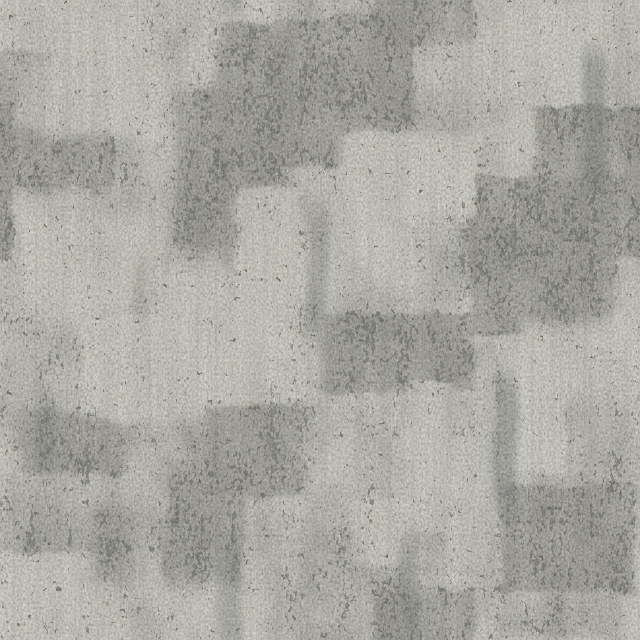
This texture is drawn by a three.js fragment shader. Its source:

```glsl
varying vec2 vUv;

const vec3 PALE = vec3(0.746, 0.746, 0.712);
const vec3 WORN = vec3(0.585, 0.585, 0.560);
const vec3 FLAKE = vec3(0.455, 0.457, 0.440);
const vec3 SMEAR = vec3(0.480, 0.480, 0.472);

const int PATCHES = 26;
const int SMEARS = 7;
const vec2 SPREAD = vec2(0.7549, 0.5698);  // even scatter of centres
const vec2 FLAKE_FREQ = vec2(150.0, 95.0);
const vec2 BLOTCH_FREQ = vec2(34.0, 17.0);
const vec2 STREAK_FREQ = vec2(170.0, 4.0);
const vec2 GRAIN_FREQ = vec2(310.0, 230.0);
const float PIT_FREQ = 95.0;
const float GRAIN_GAIN = 0.125;
const float STREAK_GAIN = 0.045;

vec2 hash2(vec2 p) {
  vec3 q = fract(p.xyx * vec3(0.1031, 0.1030, 0.0973));
  q += dot(q, q.yzx + 33.33);
  return fract((q.xx + q.yz) * q.zy);
}

float cornerSlope(vec2 cell, vec2 corner, vec2 f) {
  float angle = 6.2832 * hash2(cell + corner).x;
  return dot(vec2(cos(angle), sin(angle)), f - corner);
}

float gradientNoise(vec2 p) {
  vec2 i = floor(p);
  vec2 f = p - i;
  vec2 u = f * f * f * (f * (f * 6.0 - 15.0) + 10.0);
  float low = mix(cornerSlope(i, vec2(0.0), f), cornerSlope(i, vec2(1.0, 0.0), f), u.x);
  float high = mix(cornerSlope(i, vec2(0.0, 1.0), f), cornerSlope(i, vec2(1.0), f), u.x);
  return mix(low, high, u.y);
}

float fbm(vec2 p) {
  float sum = 0.0;
  float gain = 1.0;
  for (int i = 0; i < 4; i++) {
    sum += gain * gradientNoise(p);
    p = mat2(1.98, 0.45, -0.45, 1.98) * p + 17.3;
    gain *= 0.58;
  }
  return sum;
}

// Offset from a centre on a canvas that wraps round
vec2 wrappedOffset(vec2 p, vec2 centre) {
  return fract(p - centre + 0.5) - 0.5;
}

// Overlapping worn and freshly skimmed rectangles
float wearField(vec2 p) {
  float wear = 0.42 + 0.35 * fbm(p * vec2(5.0, 4.0));
  vec2 ragged = p + 0.010 * vec2(fbm(p * 22.0), fbm(p * 18.0 + 41.0));
  for (int i = 0; i < PATCHES; i++) {
    float id = float(i);
    vec2 rnd = hash2(vec2(id, 7.0));
    vec2 kind = hash2(vec2(id, 19.0));
    vec2 halfSize = mix(vec2(0.035, 0.04), vec2(0.12, 0.13), rnd);
    vec2 q = abs(wrappedOffset(ragged, fract(SPREAD * id + vec2(0.32, 0.18)))) - halfSize;
    vec2 soft = mix(vec2(0.003), vec2(0.035), kind * kind);
    vec2 inside = 1.0 - smoothstep(-soft, soft, q);
    float level = fract(id * 0.382) < 0.46 ? 0.96 : 0.10;
    wear = mix(wear, level, 0.75 * inside.x * inside.y);
  }
  return clamp(wear + 0.26 * fbm(p * vec2(15.0, 9.0) + 5.0), 0.0, 1.0);
}

// Tall, see-through brush marks with feathered ends
float smearField(vec2 p, float streak) {
  float smear = 0.0;
  vec2 wobble = 0.010 * vec2(gradientNoise(p * 9.0), gradientNoise(p * 13.0 + 8.0));
  for (int i = 0; i < SMEARS; i++) {
    float id = float(i);
    vec2 rnd = hash2(vec2(id, 53.0));
    vec2 halfSize = mix(vec2(0.010, 0.06), vec2(0.020, 0.13), rnd);
    vec2 q = abs(wrappedOffset(p + wobble, fract(SPREAD.yx * id + vec2(0.22, 0.55)))) - halfSize;
    vec2 inside = 1.0 - smoothstep(vec2(-0.010, -0.05), vec2(0.008, 0.02), q);
    smear = max(smear, mix(0.25, 0.55, rnd.y) * inside.x * inside.y);
  }
  return smear * clamp(0.85 + 0.7 * streak, 0.0, 1.3);
}

// Sparse small pits of uneven size
float pitField(vec2 p) {
  vec2 warped = p * PIT_FREQ + 0.7 * vec2(gradientNoise(p * 140.0), gradientNoise(p * 140.0 + 31.0));
  vec2 cell = floor(warped);
  vec2 rnd = hash2(cell + 91.0);
  vec2 offset = fract(warped) - mix(vec2(0.25), vec2(0.75), hash2(cell + 3.0));
  float radius = mix(0.04, 0.20, rnd.y * rnd.y);
  return step(0.88, rnd.x) * (1.0 - smoothstep(radius - 0.06, radius + 0.08, length(offset)));
}

void main() {
  vec2 p = vUv;
  float wear = wearField(p);
  float streak = gradientNoise(p * STREAK_FREQ) + 0.7 * gradientNoise(p * STREAK_FREQ * 0.37);
  float grain = gradientNoise(p * GRAIN_FREQ);

  // Flakes and finer grit spread as the wear grows
  float flakes = fbm(p * FLAKE_FREQ) + 0.55 * fbm(p * BLOTCH_FREQ) + 0.40 * streak;
  float limit = mix(0.90, 0.16, wear);
  float flaked = smoothstep(limit - 0.15, limit + 0.18, flakes);
  float grit = gradientNoise(p * vec2(230.0, 150.0) + 63.0) + 0.35 * streak;
  float gritty = smoothstep(0.22, 0.50, grit) * mix(0.15, 0.50, wear);

  vec3 colour = mix(PALE, WORN, smoothstep(0.05, 1.10, wear));
  colour = mix(colour, SMEAR, smearField(p, streak));
  colour = mix(colour, FLAKE, max(0.80 * flaked, gritty));
  colour = mix(colour, FLAKE * 0.85, 0.75 * pitField(p));
  colour += GRAIN_GAIN * grain + STREAK_GAIN * streak;
  gl_FragColor = vec4(colour, 1.0);
}
```
